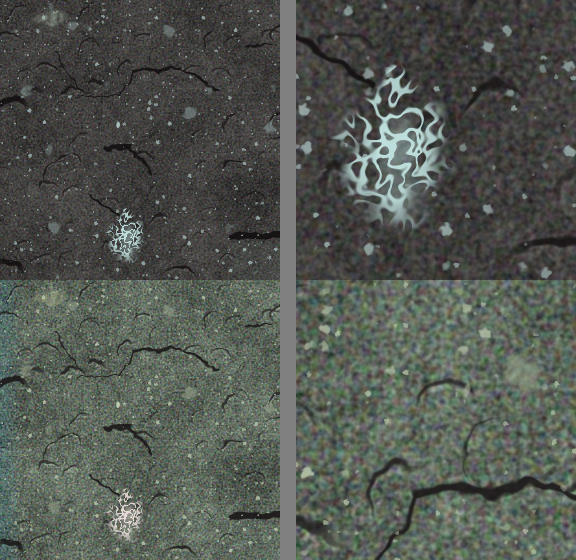
Left, the full canvas; right, a detail of the centre.
Give the GLSL for this texture, as a WebGL 1 fragment shader.

```glsl
precision highp float;
uniform vec2 u_resolution;

vec2 hash2(vec2 p) {
  vec3 a = fract(p.xyx * vec3(0.1031, 0.1030, 0.0973));
  a += dot(a, a.yzx + 33.33);
  return fract((a.xx + a.yz) * a.zy);
}

float corner(vec2 cell, vec2 offset) {
  return dot(hash2(cell) * 2.0 - 1.0, offset);
}

// Gradient noise, roughly -0.6 to 0.6
float noise(vec2 p) {
  vec2 i = floor(p), f = fract(p), u = f * f * (3.0 - 2.0 * f);
  vec2 e = vec2(1.0, 0.0);
  return mix(mix(corner(i, f), corner(i + e, f - e), u.x),
             mix(corner(i + e.yx, f - e.yx), corner(i + 1.0, f - 1.0), u.x), u.y);
}

float band(float dist, float width) {
  return 1.0 - smoothstep(width - 0.0025, width + 0.0025, dist);
}

float stroke(vec2 p, vec2 a, vec2 b, float width) {
  vec2 d = b - a;
  float t = clamp(dot(p - a, d) / dot(d, d), 0.0, 1.0);
  return band(length(p - a - d * t), width);
}

// Curved ledge shadow, thickest where it faces dir
float arc(vec2 p, vec2 centre, float radius, vec2 dir, float width) {
  vec2 d = p - centre;
  float taper = smoothstep(0.1, 0.9, dot(d, dir) / max(length(d), 0.0001));
  return taper * band(abs(length(d) - radius), width * taper);
}

// Small ledges scattered over a jittered grid
float smallLedges(vec2 p) {
  float shade = 0.0;
  for (int j = -1; j <= 1; j++) {
    for (int i = -1; i <= 1; i++) {
      vec2 cell = floor(p * 9.0) + vec2(float(i), float(j));
      vec2 place = hash2(cell + 17.0), kind = hash2(cell + 53.0);
      float tilt = 1.6 + (kind.y - 0.5) * 2.2;
      float ledge = arc(p, (cell + place) / 9.0, 0.018 + 0.035 * kind.x,
                        vec2(cos(tilt), sin(tilt)), 0.001 + 0.004 * place.y);
      shade = max(shade, ledge * step(0.35, kind.y) * (0.4 + 0.5 * kind.x));
    }
  }
  return shade;
}

float mainCracks(vec2 p) {
  float c = stroke(p, vec2(0.43, 0.66), vec2(0.48, 0.745), 0.003);
  c = max(c, stroke(p, vec2(0.48, 0.745), vec2(0.64, 0.76), 0.005));
  c = max(c, stroke(p, vec2(0.64, 0.76), vec2(0.78, 0.68), 0.005));
  c = max(c, stroke(p, vec2(0.28, 0.65), vec2(0.43, 0.66), 0.002));
  c = max(c, stroke(p, vec2(0.20, 0.81), vec2(0.28, 0.67), 0.002));
  c = max(c, stroke(p, vec2(0.33, 0.30), vec2(0.42, 0.23), 0.004));
  c = max(c, stroke(p, vec2(0.38, 0.47), vec2(0.46, 0.475), 0.008));
  c = max(c, stroke(p, vec2(0.46, 0.475), vec2(0.545, 0.38), 0.004));
  c = max(c, stroke(p, vec2(0.88, 0.83), vec2(0.97, 0.84), 0.003));
  c = max(c, arc(p, vec2(0.05, 0.59), 0.06, vec2(-0.2, 0.98), 0.010));
  c = max(c, arc(p, vec2(0.03, 0.02), 0.05, vec2(0.3, 0.95), 0.010));
  return max(c, stroke(p, vec2(0.83, 0.15), vec2(1.02, 0.165), 0.011));
}

// Bright flecks, at most one in each cell
float flecks(vec2 p, float scale, float share) {
  vec2 cell = floor(p * scale), pick = hash2(cell + scale);
  vec2 d = fract(p * scale) - 0.3 - 0.4 * hash2(cell + 91.0);
  float size = 0.1 + 0.18 * pick.y;
  float reach = length(d) + 0.25 * noise(p * scale * 4.0);
  return step(pick.x, share) * (1.0 - smoothstep(size - 0.08, size + 0.1, reach)) * (0.4 + 0.6 * pick.y);
}

void main() {
  vec2 p = gl_FragCoord.xy / u_resolution * vec2(1.0, 2.0);
  vec2 q = vec2(p.x, fract(p.y));
  float lower = 1.0 - step(1.0, p.y);
  vec2 warped = q + 0.022 * vec2(noise(q * 15.0), noise(q * 15.0 + 40.0))
                  + 0.010 * vec2(noise(q * 50.0 + 8.0), noise(q * 50.0 + 70.0));

  // Grainy rock, dim above and greener below
  float tone = 1.0 + 0.35 * noise(q * 5.0) + 0.3 * noise(q * 30.0)
             + 0.6 * noise(p * 128.0) + 0.4 * noise(p * 210.0);
  vec3 rock = mix(vec3(0.25, 0.244, 0.238), vec3(0.365, 0.405, 0.36), lower);
  vec3 tint = vec3(noise(p * 100.0 + 11.0), noise(p * 100.0 + 37.0), noise(p * 100.0 + 73.0));
  vec3 color = rock * tone + tint * (0.08 + 0.07 * lower);
  color += vec3(-0.04, 0.02, 0.05) * lower * (1.0 - smoothstep(0.0, 0.09, q.x));

  // Smooth slab under the lower right ledge
  float slab = smoothstep(0.80, 0.86, warped.x) * (1.0 - smoothstep(0.12, 0.15, warped.y));
  color += slab * vec3(0.05, 0.06, 0.055);

  // Cracks and ledges with a faint lit rim
  float cracks = max(mainCracks(warped), smallLedges(warped));
  float rim = smallLedges(warped + vec2(0.0, 0.009));
  color *= 1.0 + 0.22 * rim;
  color = mix(color, vec3(0.07, 0.055, 0.06) + 0.03 * lower, 0.88 * cracks);

  // Pebbles, flecks and the pale upper left crust
  vec3 pale = mix(vec3(0.66, 0.75, 0.74), vec3(0.74, 0.80, 0.69), lower);
  float crust = 1.0 - smoothstep(0.5, 1.2, length((warped - vec2(0.18, 0.935)) / vec2(0.06, 0.03)));
  color = mix(color, pale * vec3(0.85, 0.82, 0.75), crust * clamp(0.5 + noise(q * 60.0), 0.0, 1.0));
  color = mix(color, pale * 0.8, 0.6 * flecks(warped, 14.0, 0.07));
  color = mix(color, pale, 0.8 * flecks(q, 42.0, 0.07));
  color = mix(color, pale, 0.75 * flecks(q, 85.0, 0.06));
  color = mix(color, pale, band(length((warped - vec2(0.427, 0.56)) / vec2(1.0, 1.8)), 0.007));

  // White branching growth with a soft tail
  vec2 g = warped - vec2(0.45, 0.165);
  float spread = 0.058 * (1.0 - smoothstep(0.0, 0.11, g.y)) + 0.008;
  float body = 1.0 - smoothstep(0.65, 1.15, length(vec2(g.x / spread, g.y / 0.095)) + 0.5 * noise(q * 35.0));
  float veins = 1.0 - smoothstep(0.05, 0.17, abs(noise(warped * 65.0)));
  float core = 1.0 - smoothstep(0.2, 1.0, length(g / vec2(0.035, 0.05)));
  float tail = 1.0 - smoothstep(0.2, 1.0, length((g + vec2(-0.01, 0.06)) / vec2(0.045, 0.055)));
  vec3 white = mix(vec3(0.74, 0.87, 0.86), vec3(0.90, 0.85, 0.84), lower);
  color = mix(color, pale * 0.85, 0.5 * tail);
  color = mix(color, white, body * clamp(0.9 * veins + 0.45 * core, 0.0, 1.0));

  gl_FragColor = vec4(clamp(color, 0.0, 1.0), 1.0);
}
```
